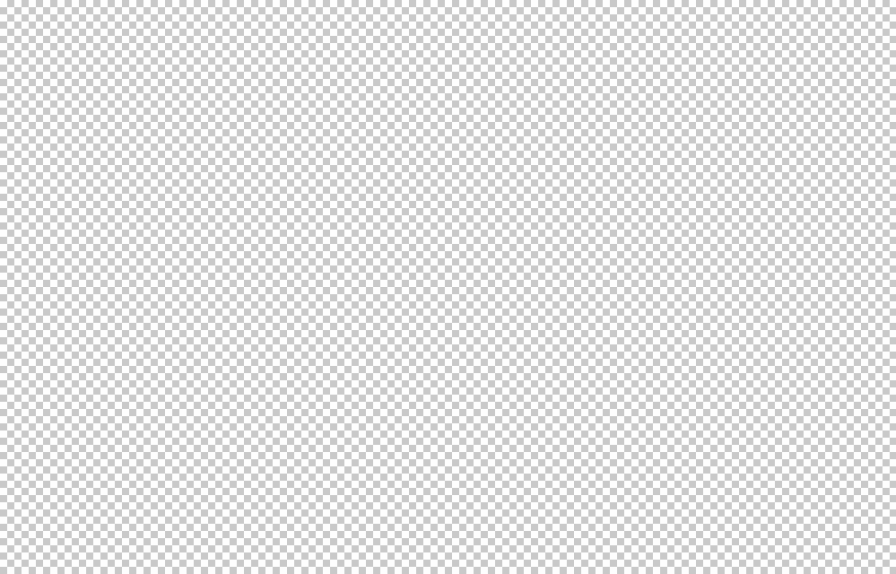
Reproduce this pattern procedurally as a Shadertoy shader.

```glsl
// Fine checkerboard of white and light grey squares, 80 rows high.

// Integral of a square wave that is +1 on [0,1) and -1 on [1,2).
vec2 squareWaveIntegral(vec2 p) {
    return 1.0 - abs(mod(p, 2.0) - 1.0);
}

// Checker sign from -1 to 1, averaged over a box of the given width.
float filteredChecker(vec2 p, float width) {
    vec2 wave = (squareWaveIntegral(p + 0.5 * width)
               - squareWaveIntegral(p - 0.5 * width)) / width;
    return wave.x * wave.y;
}

void mainImage(out vec4 fragColor, in vec2 fragCoord) {
    // Cell units, counted from the upper left corner
    float cellsPerPixel = 80.0 / iResolution.y;
    vec2 cell = vec2(fragCoord.x, iResolution.y - fragCoord.y) * cellsPerPixel;

    // White on even cells, grey on odd cells
    float whiteness = 0.5 + 0.5 * filteredChecker(cell, cellsPerPixel);
    fragColor = vec4(mix(vec3(0.79), vec3(0.998), whiteness), 1.0);
}
```
